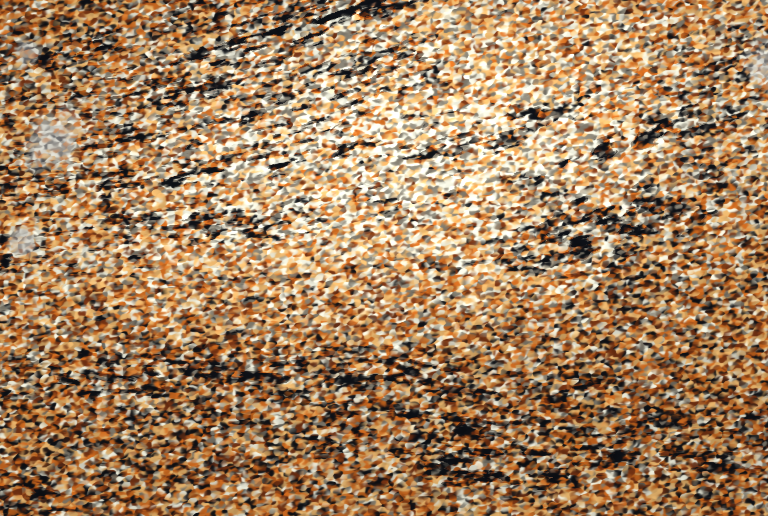
A Shadertoy shader for this texture:

```glsl
// Polished granite: fine, softly blended Voronoi grains in warm and cool
// minerals, peppered with dark flecks that gather in bands along a bending
// flow, with a pale glow across the upper middle and a few bleached patches.

const vec2  GRAIN_SIZE   = vec2(0.0082, 0.0060); // in canvas heights
const float GRAIN_SHEAR  = 0.12;
const float GRAIN_CRISP  = 4.2;
const float GRAIN_WARP   = 0.9;
const float TONE_BLEND   = 0.07;
const vec2  BAND_FREQ    = vec2(1.7, 10.0);
const vec2  FLECK_FREQ   = vec2(24.0, 84.0);
const float STREAK_DEPTH = 0.70;
const float BAND_DEPTH   = 0.08;
const float TONE_OFFSET  = 0.075;
const float DARK_LIMIT   = 0.12;
const float WARM_SHARE   = 0.62;
const vec2  GLOW_CENTER  = vec2(0.55, 0.72);     // fraction of the canvas
const float GLOW_MEAN    = 0.41;

const vec3 BLACK  = vec3(0.05, 0.06, 0.08);
const vec3 BROWN  = vec3(0.45, 0.19, 0.07);
const vec3 ORANGE = vec3(0.80, 0.41, 0.12);
const vec3 TAN    = vec3(0.90, 0.70, 0.42);
const vec3 GREY   = vec3(0.49, 0.47, 0.42);
const vec3 CREAM  = vec3(0.94, 0.94, 0.87);
const vec3 BLEACH = vec3(0.78, 0.77, 0.77);

// Pale patches: centre as canvas fraction, radius in canvas heights
const vec3 PATCHES[4] = vec3[4](
    vec3(0.035, 0.90, 0.022), vec3(0.030, 0.53, 0.032),
    vec3(0.070, 0.73, 0.060), vec3(1.000, 0.87, 0.050));

// Dark bands: centre as canvas fraction, half length and half thickness
const vec4 BANDS[8] = vec4[8](
    vec4(0.40, 0.95, 0.28, 0.045), vec4(0.08, 0.90, 0.15, 0.025),
    vec4(0.22, 0.81, 0.16, 0.040), vec4(0.28, 0.66, 0.38, 0.025),
    vec4(0.84, 0.74, 0.24, 0.022), vec4(0.80, 0.57, 0.18, 0.045),
    vec4(0.13, 0.25, 0.14, 0.028), vec4(0.64, 0.09, 0.18, 0.045));

float hash(vec2 p) {
    return fract(sin(dot(p, vec2(127.1, 311.7))) * 43758.5453);
}

vec2 hash2(vec2 p) {
    return vec2(hash(p), hash(p + vec2(37.3, 91.7)));
}

float noise(vec2 p) {
    vec2 i = floor(p), f = fract(p);
    f = f * f * (3.0 - 2.0 * f);
    return mix(mix(hash(i), hash(i + vec2(1, 0)), f.x),
               mix(hash(i + vec2(0, 1)), hash(i + vec2(1, 1)), f.x), f.y);
}

float fbm(vec2 p) {
    float sum = 0.0, amp = 0.571;
    for (int i = 0; i < 3; i++) {
        sum += amp * noise(p);
        p = mat2(1.98, 0.25, -0.25, 1.98) * p + 17.1;
        amp *= 0.5;
    }
    return sum;
}

// Bands climb to the right at the top and lie flat at the bottom
vec2 flow(vec2 p) {
    float slope = mix(-0.02, 0.30, smoothstep(0.2, 1.0, p.y));
    float wave = 0.03 * (noise(p * 4.0) - 0.5);
    return vec2(p.x, p.y - slope * (p.x - 0.75) + wave);
}

float soft(float edge, float x) {
    return smoothstep(edge - TONE_BLEND, edge + TONE_BLEND, x);
}

vec3 mineral(float tone, float kind, float warmth) {
    vec3 warm = mix(mix(BROWN, ORANGE, soft(0.33, tone)), TAN, soft(0.60, tone));
    vec3 cool = mix(GREY, CREAM, soft(0.50, tone));
    return mix(BLACK, mix(cool, warm, soft(kind, warmth)), soft(DARK_LIMIT, tone));
}

// Weighted blend of warped neighbouring grains gives soft, ragged edges
vec3 grains(vec2 p, float shift, float warmth) {
    vec2 q = vec2(p.x, p.y - GRAIN_SHEAR * p.x) / GRAIN_SIZE;
    q += GRAIN_WARP * (vec2(noise(q * 0.8), noise(q * 0.8 + 71.7)) - 0.5);
    vec2 cell = floor(q);
    vec3 sum = vec3(0.0);
    float total = 0.0;
    for (int y = -1; y <= 1; y++)
    for (int x = -1; x <= 1; x++) {
        vec2 id = cell + vec2(x, y);
        vec2 d = id + hash2(id) - q;
        vec2 pick = hash2(id + 211.3);
        float weight = exp(-GRAIN_CRISP * dot(d, d));
        float shade = 0.88 + 0.24 * hash(id + 57.9);
        sum += weight * shade * mineral(pick.x + shift, pick.y, warmth);
        total += weight;
    }
    return sum / total;
}

void mainImage(out vec4 fragColor, in vec2 fragCoord) {
    vec2 p = fragCoord / iResolution.y;
    vec2 canvas = vec2(iResolution.x / iResolution.y, 1.0);
    vec2 f = flow(p);

    // Broad light
    vec2 g = p - GLOW_CENTER * canvas;
    g.y -= 0.15 * g.x;
    float light = exp(-g.x * g.x / 0.5 - g.y * g.y / 0.14) - GLOW_MEAN;
    float cloud = fbm(f * vec2(4.0, 9.0) + 40.0) - 0.5;

    // Dark bands, broken up into flecks
    float ragged = fbm(f * BAND_FREQ + 5.0);
    float band = 0.55 * smoothstep(0.48, 0.78, ragged);
    for (int i = 0; i < 8; i++) {
        vec2 d = (f - flow(BANDS[i].xy * canvas)) / BANDS[i].zw;
        band = max(band, exp(-dot(d, d)) * (0.4 + ragged));
    }
    float fleck = smoothstep(0.46, 0.74, fbm(f * FLECK_FREQ));
    float streak = fleck * (0.2 + band);

    // Bleached patches with ragged rims
    float pale = 0.0;
    for (int i = 0; i < 4; i++) {
        float r = length(p - PATCHES[i].xy * canvas) / PATCHES[i].z;
        r += 1.2 * (fbm(p * 40.0) - 0.5);
        pale = max(pale, 1.0 - smoothstep(0.4, 1.3, r));
    }

    float shift = TONE_OFFSET + 0.24 * light + 0.20 * cloud
                - STREAK_DEPTH * streak * (1.0 - pale) - BAND_DEPTH * band;
    float warmth = WARM_SHARE - 0.34 * light - 0.20 * band - 0.3 * pale;
    vec3 color = grains(p, shift, warmth);
    color = mix(color, BLEACH, 0.45 * pale);
    color *= 1.0 + 0.22 * light;
    fragColor = vec4(clamp(color, 0.0, 1.0), 1.0);
}
```
